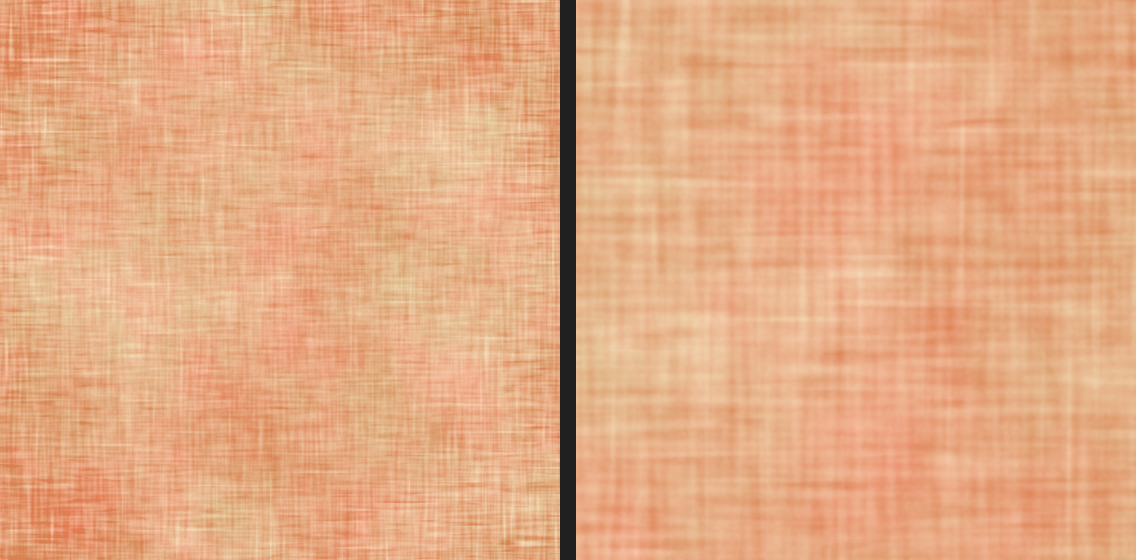
Left, the full canvas; right, a detail of the centre.
Reproduce this texture procedurally as a three.js fragment shader.

```glsl
// Worn peach linen: broad salmon and cream clouds under a fine woven grain.
// Stretched gradient noise makes the threads of both directions; rounder
// noise adds the mottled dye, and the weave grows stronger near the border.

varying vec2 vUv;

const vec3 BURNT_ORANGE = vec3(0.85, 0.51, 0.32);
const vec3 PEACH = vec3(0.907, 0.686, 0.53);
const vec3 CREAM = vec3(0.955, 0.84, 0.70);
const vec3 PINK_SHIFT = vec3(0.035, -0.03, 0.0);

// Unit gradient direction for a lattice point
vec2 latticeGradient(vec2 cell) {
  vec3 p = fract(cell.xyx * vec3(0.1031, 0.1030, 0.0973));
  p += dot(p, p.yzx + 33.33);
  float angle = 6.2832 * fract((p.x + p.y) * p.z);
  return vec2(cos(angle), sin(angle));
}

float gradientNoise(vec2 p) {
  vec2 cell = floor(p);
  vec2 f = p - cell;
  vec2 blend = f * f * f * (f * (f * 6.0 - 15.0) + 10.0);
  vec2 e = vec2(1.0, 0.0);
  float a = dot(latticeGradient(cell), f);
  float b = dot(latticeGradient(cell + e.xy), f - e.xy);
  float c = dot(latticeGradient(cell + e.yx), f - e.yx);
  float d = dot(latticeGradient(cell + e.xx), f - e.xx);
  return mix(mix(a, b, blend.x), mix(c, d, blend.x), blend.y);
}

// Octaves of noise, each turned to hide the lattice
float cloudNoise(vec2 p, float gain) {
  float sum = 0.0;
  float amplitude = 1.0;
  for (int i = 0; i < 4; i++) {
    sum += amplitude * gradientNoise(p);
    p = mat2(1.6, 1.2, -1.2, 1.6) * p + 17.3;
    amplitude *= gain;
  }
  return sum;
}

// Threads running along y: fine yarn, wider slubs and sparse pale fibres
float threads(vec2 uv, float seed) {
  float yarn = gradientNoise(uv * vec2(185.0, 13.0) + seed);
  float slub = gradientNoise(uv * vec2(68.0, 5.0) + seed * 2.0);
  float fibre = gradientNoise(uv * vec2(125.0, 7.0) + seed * 3.0);
  return yarn + 0.55 * slub + 0.8 * smoothstep(0.22, 0.6, fibre);
}

// Short dark streaks along x where dye has gathered
float dyeStreaks(vec2 uv, float seed) {
  float streak = gradientNoise(uv * vec2(17.0, 120.0) + seed);
  return smoothstep(0.22, 0.65, streak);
}

// 0 over the middle, 1 in the corners
float borderWear(vec2 uv) {
  vec2 d = abs(uv - 0.5) * 2.0;
  return smoothstep(0.65, 1.3, length(d));
}

vec3 dyeRamp(float tone) {
  vec3 lower = mix(BURNT_ORANGE, PEACH, clamp(tone * 2.0, 0.0, 1.0));
  return mix(lower, CREAM, clamp(tone * 2.0 - 1.0, 0.0, 1.0));
}

void main() {
  float clouds = cloudNoise(vUv * 2.7 + 5.2, 0.5);
  float mottle = cloudNoise(vUv * 42.0 + 80.0, 0.75);
  float warp = threads(vUv, 11.7);
  float weft = threads(vUv.yx, 41.3);
  float wear = borderWear(vUv);

  // Lightness of the dyed cloth
  float tone = 0.49 + 0.36 * clouds + 0.13 * mottle - 0.10 * wear;
  tone += (0.23 * warp + 0.25 * weft) * (1.0 + 0.6 * wear);
  tone -= 0.22 * dyeStreaks(vUv, 63.1) * (1.0 + wear);

  // Patches lean from tan towards pink, more so where the dye is dark
  float blush = cloudNoise(vUv * 5.0 + 31.0, 0.7) - 0.25 * clouds;
  vec3 colour = dyeRamp(tone) + PINK_SHIFT * blush;
  gl_FragColor = vec4(clamp(colour, 0.0, 1.0), 1.0);
}
```
